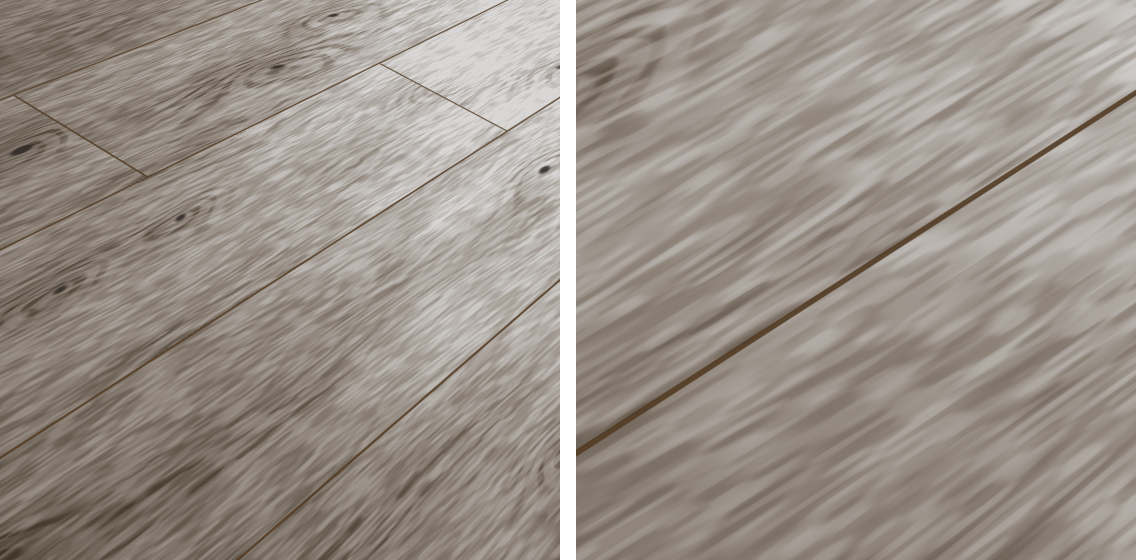
Left, the full canvas; right, a detail of the centre.
Reproduce this texture procedurally as a Shadertoy shader.

```glsl
// Grey-brown oak floor planks in perspective, with knots, pores and a soft sheen.

// View: where the plank lines and the end joints converge
const vec2 VANISH_LENGTH = vec2(2.45, 1.76);
const vec2 VANISH_JOINT = vec2(-5.0, 3.9);
const float HORIZON_SLOPE = 0.287;
const float SEAM_SLOPE = 0.644;    // slope of the seam at row 0
const float JOINT_SLOPE = 0.611;   // slope of the joint in row -2
const float ROW_SCALE = 0.1945;
const float LENGTH_SCALE = 4.0;

// Layout, in plank widths
const float PLANK_LENGTH = 5.4;
const float JOINT_STEP = 1.32;
const float SEAM_HALF = 0.0055;
const float JOINT_HALF = 0.004;

// Wood
const float RING_COUNT = 11.0;
const float KNOT_SPACING = 1.15;
const float KNOT_CHANCE = 0.85;
const float KNOT_RINGS = 3.6;
const vec2 KNOT_SIZE = vec2(0.38, 0.16);
const vec2 CORE_SIZE = vec2(0.05, 0.027);
const vec2 PORE_DENSITY = vec2(11.0, 58.0);
const vec2 FLECK_DENSITY = vec2(17.0, 92.0);

// Colour and light
const vec3 DARK = vec3(0.30, 0.26, 0.21);
const vec3 MID = vec3(0.56, 0.52, 0.48);
const vec3 LIGHT = vec3(0.80, 0.79, 0.78);
const vec3 CORE = vec3(0.17, 0.15, 0.13);
const vec3 SEAM = vec3(0.32, 0.23, 0.14);
const vec2 SHEEN_CENTRE = vec2(1.05, 0.84);
const float SHEEN = 0.76;
const float BASE_TONE = 0.34;
const float TAU = 6.2831853;

float hash(vec2 p) {
    return fract(sin(dot(p, vec2(127.1, 311.7))) * 43758.545);
}

float noise(vec2 p) {
    vec2 i = floor(p), f = fract(p);
    f = f * f * (3.0 - 2.0 * f);
    vec2 e = vec2(0.0, 1.0);
    return mix(mix(hash(i), hash(i + e.yx), f.x),
               mix(hash(i + e.xy), hash(i + e.yy), f.x), f.y);
}

// Floor coordinates: x along the planks, y across them, one unit per plank width
vec2 floorPoint(vec2 p) {
    vec2 a = VANISH_LENGTH - p;
    vec2 b = p - VANISH_JOINT;
    float depth = a.y + HORIZON_SLOPE * a.x;
    return vec2(LENGTH_SCALE * (b.y + JOINT_SLOPE * b.x),
                (a.y - SEAM_SLOPE * a.x) / ROW_SCALE) / depth;
}

// x: knot swelling of the grain, y: dark core
vec2 knots(vec2 q, float seed) {
    vec2 sum = vec2(0.0);
    float cell = floor(q.x / KNOT_SPACING);
    for (int i = -1; i <= 1; i++) {
        vec2 id = vec2(cell + float(i), seed * 91.0);
        float size = mix(0.65, 1.1, hash(id + 3.1));
        float present = step(hash(id + 7.7), KNOT_CHANCE);
        vec2 centre = vec2((id.x + mix(0.2, 0.8, hash(id))) * KNOT_SPACING,
                           mix(0.22, 0.78, hash(id + 5.3)));
        vec2 d = (q - centre) / size;
        d.y += 0.05 * sin(d.x * 5.0 + seed * TAU);
        vec2 swell = d / KNOT_SIZE, core = d / CORE_SIZE;
        sum += present * vec2(exp(-dot(swell, swell)), exp(-dot(core, core)));
    }
    return sum;
}

void mainImage(out vec4 fragColor, in vec2 fragCoord) {
    vec2 p = fragCoord / iResolution.xy;
    vec2 f = floorPoint(p);
    vec2 pixel = fwidth(f);

    // Plank layout
    float row = floor(f.y);
    float along = f.x - JOINT_STEP * (row + 2.0);
    float seed = hash(vec2(row, floor(along / PLANK_LENGTH)) + 17.0);
    vec2 q = vec2(f.x + seed * 37.0, f.y - row);

    // Grain bent by layered sines and knots
    vec2 knot = knots(q, seed);
    float bend = 0.025 * sin(q.x * 1.3 + seed * 9.0)
               + 0.012 * sin(q.x * 2.9 + q.y * 5.0)
               + 0.006 * sin(q.x * 7.1 - q.y * 11.0);
    vec2 g = vec2(q.x, q.y + bend + 0.025 * knot.x);
    float pore = smoothstep(0.2, 0.8, noise(g * PORE_DENSITY));
    float fleck = smoothstep(0.25, 0.75, noise(g * FLECK_DENSITY + 160.0));
    float fibre = noise(g * vec2(4.0, 30.0) + 40.0);
    float cloud = noise(g * vec2(1.5, 4.0) + 80.0);
    float patches = noise(g * vec2(1.0, 3.2) + 120.0);

    // Growth rings: strong around knots, faint elsewhere, frayed by pores
    float wobble = noise(q * vec2(5.0, 9.0) + 200.0);
    float phase = RING_COUNT * (q.y + 2.5 * bend) + KNOT_RINGS * knot.x
                + 0.9 * cloud + 0.6 * wobble;
    float wave = 0.5 + 0.5 * sin(TAU * phase);
    float ring = smoothstep(0.45, 0.95, wave + 0.3 * (pore - 0.5));
    ring *= 1.0 - smoothstep(0.3, 0.7, fwidth(phase));
    float ringMask = clamp(0.05 + 1.1 * knot.x
                         + 0.7 * smoothstep(0.55, 0.85, patches), 0.0, 1.0);

    // Tone: sheen, plank variation, then grain
    vec2 toSheen = p - SHEEN_CENTRE;
    float tone = BASE_TONE + SHEEN * exp(-2.3 * dot(toSheen, toSheen));
    tone += 0.12 * (seed - 0.5) + 0.2 * (cloud - 0.5);
    tone += 0.08 * (fibre - 0.5) + 0.17 * (pore - 0.5) + 0.15 * (fleck - 0.5);
    tone -= ring * ringMask * (0.14 + 0.16 * (1.0 - fleck)) + 0.13 * knot.x;
    vec3 color = mix(DARK, MID, clamp(2.0 * tone, -0.2, 1.0));
    color = mix(color, LIGHT, clamp(2.0 * tone - 1.0, 0.0, 1.2));
    color = mix(color, CORE, 0.85 * smoothstep(0.25, 0.8, knot.y * (0.6 + 0.8 * fibre)));

    // Seams and end joints
    vec2 gap = vec2(abs(along - PLANK_LENGTH * round(along / PLANK_LENGTH)),
                    abs(f.y - round(f.y)));
    vec2 line = 1.0 - smoothstep(-0.6 * pixel, 0.6 * pixel, gap - vec2(JOINT_HALF, SEAM_HALF));
    color = mix(color, SEAM, 0.9 * max(line.x, line.y));

    fragColor = vec4(color, 1.0);
}
```
